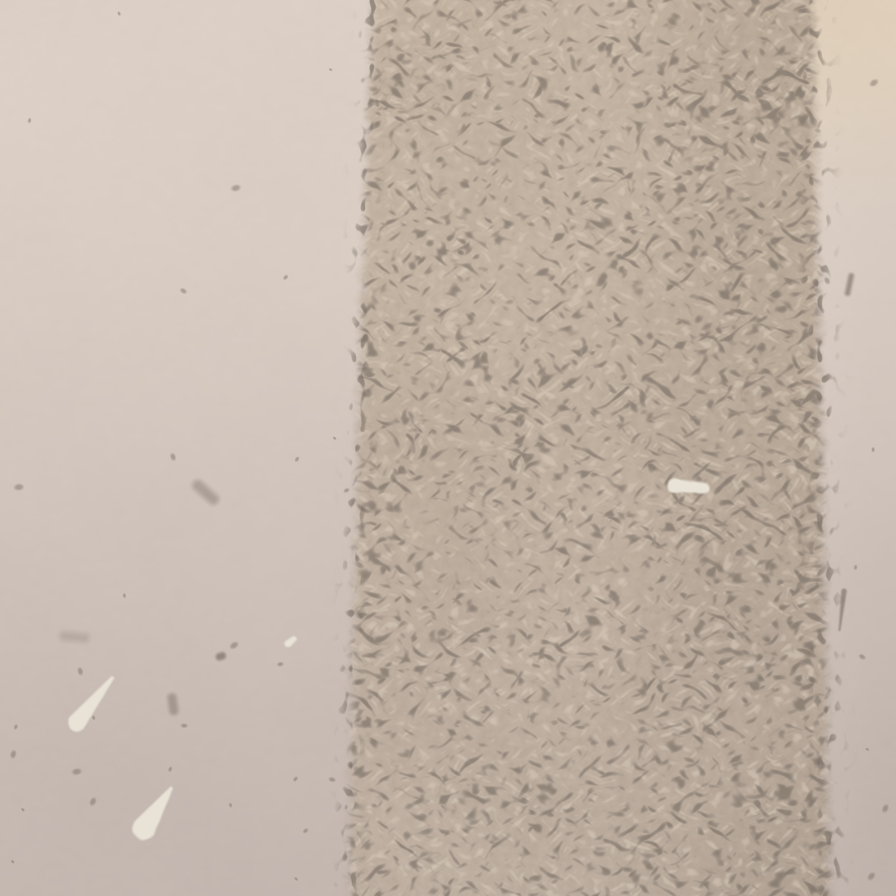
Reproduce this texture procedurally as a Shadertoy shader.

```glsl
// A worn, speckled tan stripe runs down a smooth pale wall with a few chips.
// Soft gradients set the base; stretched gradient noise makes the flecks,
// hashed cells scatter the specks, and tapered strokes form the chips.

const vec3 WALL_TOP = vec3(0.860, 0.812, 0.775);
const vec3 WALL_LOW = vec3(0.765, 0.715, 0.690);
const vec3 BAND_TOP = vec3(0.765, 0.700, 0.632);
const vec3 BAND_LOW = vec3(0.735, 0.677, 0.622);
const vec3 WARM_TINT = vec3(0.015, 0.000, -0.045);
const vec3 FLECK_DARK = vec3(0.46, 0.42, 0.385);
const vec3 FLECK_LIGHT = vec3(0.86, 0.81, 0.745);
const vec3 CHIP_COLOR = vec3(0.91, 0.89, 0.84);
const vec2 FLECK_SCALE = vec2(58.0, 118.0);
const float EDGE_SOFT = 0.009;
const float EDGE_ROUGH = 0.009;
const float SPECK_CELLS = 17.0;

vec2 hash2(vec2 p) {
    vec3 q = fract(p.xyx * vec3(0.1031, 0.1030, 0.0973));
    q += dot(q, q.yzx + 33.33);
    return fract((q.xx + q.yz) * q.zy);
}

vec2 gradientAt(vec2 cell) {
    float a = 6.2832 * hash2(cell).x;
    return vec2(cos(a), sin(a));
}

float gradientNoise(vec2 p) {
    vec2 i = floor(p), f = fract(p);
    vec2 u = f * f * f * (f * (f * 6.0 - 15.0) + 10.0);
    vec2 e = vec2(0.0, 1.0);
    float low = mix(dot(gradientAt(i), f), dot(gradientAt(i + e.yx), f - e.yx), u.x);
    float high = mix(dot(gradientAt(i + e), f - e), dot(gradientAt(i + e.yy), f - e.yy), u.x);
    return mix(low, high, u.y);
}

float fbm(vec2 p) {
    float sum = 0.0, amp = 0.6;
    for (int i = 0; i < 3; i++) {
        sum += amp * gradientNoise(p);
        p = p * 2.03 + 17.3;
        amp *= 0.5;
    }
    return sum;
}

vec2 rotate(vec2 p, float a) {
    return mat2(cos(a), sin(a), -sin(a), cos(a)) * p;
}

// Coverage of a stroke whose radius goes from r.x at a to r.y at b.
float taper(vec2 p, vec2 a, vec2 b, vec2 r, float soft) {
    vec2 pa = p - a, ba = b - a;
    float h = clamp(dot(pa, ba) / dot(ba, ba), 0.0, 1.0);
    return 1.0 - smoothstep(-soft, soft, length(pa - ba * h) - mix(r.x, r.y, h));
}

// Small oval marks, denser toward the bottom.
float specks(vec2 p) {
    vec2 cell = floor(p * SPECK_CELLS), rnd = hash2(cell + 7.0);
    vec2 d = fract(p * SPECK_CELLS) - 0.2 - 0.6 * hash2(cell + 41.0);
    d = rotate(d, 6.28 * rnd.y) * vec2(1.0, 1.5);
    float size = mix(0.03, 0.09, rnd.y);
    float present = step(rnd.x, mix(0.36, 0.10, p.y));
    return present * (1.0 - smoothstep(size * 0.4, size * 1.4, length(d)));
}

void mainImage(out vec4 fragColor, in vec2 fragCoord) {
    vec2 p = fragCoord / iResolution.xy;
    float soft = 0.0012 + 0.7 / iResolution.y;

    // Stripe mask with slanted, ragged sides
    float ragged = EDGE_ROUGH * fbm(vec2(p.x * 35.0, p.y * 70.0));
    float fromLeft = p.x - mix(0.389, 0.417, p.y * p.y * 0.6 + p.y * 0.4) + ragged;
    float fromRight = mix(0.927, 0.907, p.y) - p.x + ragged;
    float band = smoothstep(-EDGE_SOFT, EDGE_SOFT, fromLeft)
               * smoothstep(-EDGE_SOFT, EDGE_SOFT, fromRight);

    // Base tones
    float cloud = fbm(p * 5.0 + 3.0);
    vec3 wall = mix(WALL_LOW, WALL_TOP, smoothstep(-0.1, 0.95, p.y));
    wall += WARM_TINT * smoothstep(0.7, 1.0, p.y) * smoothstep(0.75, 0.92, p.x);
    wall -= 0.020 * smoothstep(0.9, 1.0, p.x) * (1.0 - p.y);
    wall += 0.012 * cloud + 0.008 * fbm(p * vec2(50.0, 70.0));
    vec3 tan_ = mix(BAND_LOW, BAND_TOP, p.y) + 0.035 * cloud;
    tan_ -= 0.035 * smoothstep(0.65, 0.88, p.x);
    tan_ += 0.045 * fbm(p * 90.0);

    // Dense short flecks in two leaning directions
    vec2 bent = p + 0.008 * vec2(gradientNoise(p * 24.0), gradientNoise(p * 24.0 + 50.0));
    float leanA = gradientNoise(rotate(bent, 0.55) * FLECK_SCALE);
    float leanB = gradientNoise(rotate(bent, -0.65) * FLECK_SCALE + 31.0);
    float sideWear = exp(-abs(fromLeft) * 38.0) + 0.8 * exp(-abs(fromRight) * 28.0);
    float wear = 0.55 * fbm(p * 13.0 + 9.0) + 0.12 * sideWear
               + 0.07 * smoothstep(0.68, 0.85, p.x);
    float dark = smoothstep(0.12, 0.52, max(leanA, leanB) + 0.5 * wear - 0.05);
    float light = smoothstep(0.16, 0.52, max(-leanA, -leanB) + 0.25 * wear - 0.06);
    tan_ = mix(tan_, FLECK_LIGHT, 0.50 * light);
    tan_ = mix(tan_, FLECK_DARK, 0.62 * dark);
    vec3 color = mix(wall, tan_, band);

    // Loose dark crumbs along both sides
    float rim = exp(-pow(fromLeft / 0.012, 2.0)) + exp(-pow(fromRight / 0.016, 2.0));
    float crumb = smoothstep(0.17, 0.42, gradientNoise(p * vec2(100.0, 65.0) + 80.0));
    color = mix(color, FLECK_DARK, 0.65 * rim * crumb);

    // Scattered specks and the larger stains on the wall
    float stain = 0.45 * specks(p) * (1.0 - band);
    stain = max(stain, 0.40 * taper(p, vec2(0.221, 0.458), vec2(0.238, 0.443), vec2(0.006), 0.005));
    stain = max(stain, 0.65 * taper(p, vec2(0.245, 0.267), vec2(0.248, 0.268), vec2(0.004), 0.003));
    stain = max(stain, 0.45 * taper(p, vec2(0.192, 0.221), vec2(0.194, 0.207), vec2(0.005), 0.004));
    stain = max(stain, 0.25 * taper(p, vec2(0.072, 0.290), vec2(0.094, 0.288), vec2(0.005), 0.006));
    stain = max(stain, 0.60 * taper(p, vec2(0.942, 0.340), vec2(0.937, 0.297), vec2(0.003, 0.001), 0.002));
    stain = max(stain, 0.60 * taper(p, vec2(0.950, 0.692), vec2(0.946, 0.673), vec2(0.003), 0.003));
    color = mix(color, FLECK_DARK, stain);

    // Bright chips
    vec2 q = p + 0.0015 * gradientNoise(p * 90.0);
    float chip = taper(q, vec2(0.086, 0.194), vec2(0.125, 0.243), vec2(0.010, 0.002), soft);
    chip = max(chip, taper(q, vec2(0.161, 0.076), vec2(0.191, 0.120), vec2(0.013, 0.002), soft));
    chip = max(chip, taper(q, vec2(0.322, 0.282), vec2(0.328, 0.287), vec2(0.004, 0.003), soft));
    chip = max(chip, taper(q, vec2(0.753, 0.458), vec2(0.786, 0.455), vec2(0.008, 0.006), soft));
    color = mix(color, CHIP_COLOR, chip);

    fragColor = vec4(clamp(color, 0.0, 1.0), 1.0);
}
```
